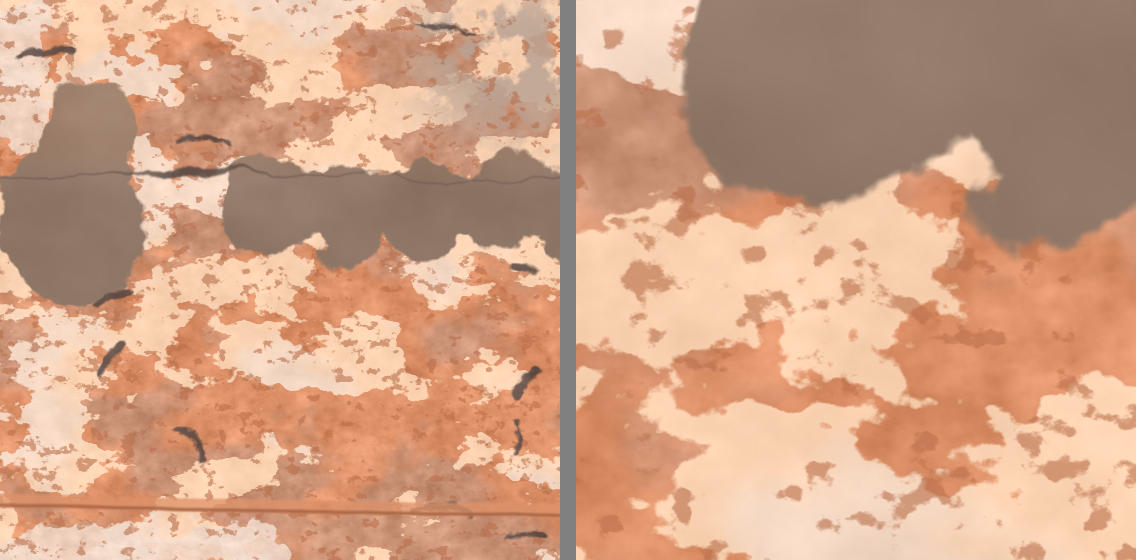
Left, the full canvas; right, a detail of the centre.
A WebGL 1 fragment shader for this texture:

```glsl
precision highp float;
uniform vec2 u_resolution;

const vec3 PLASTER = vec3(0.99, 0.83, 0.70);
const vec3 PALE_LIME = vec3(0.95, 0.86, 0.80);
const vec3 BRICK = vec3(0.79, 0.57, 0.46);
const vec3 ORANGE_BRICK = vec3(0.87, 0.57, 0.41);
const vec3 CEMENT = vec3(0.56, 0.465, 0.405);
const vec3 GREY_STAIN = vec3(0.72, 0.63, 0.57);
const vec3 RUST = vec3(0.72, 0.43, 0.29);
const vec3 CHARCOAL = vec3(0.34, 0.28, 0.26);

const float SOFT = 0.0035;          // edge softness
const float CRACK_HEIGHT = 0.685;
const float LEDGE_HEIGHT = 0.088;
const vec2 BRICK_SIZE = vec2(0.38, 0.165);
const float STROKE_GRID = 7.0;
const float STROKE_DENSITY = 0.36;

float hash(vec2 p) {
  return fract(sin(dot(p, vec2(127.1, 311.7))) * 43758.5);
}

float noise(vec2 p) {
  vec2 i = floor(p), f = fract(p);
  f = f * f * (3.0 - 2.0 * f);
  return mix(mix(hash(i), hash(i + vec2(1, 0)), f.x),
             mix(hash(i + vec2(0, 1)), hash(i + vec2(1, 1)), f.x), f.y);
}

float fbm(vec2 p) {
  float sum = 0.0, amp = 0.5;
  for (int i = 0; i < 5; i++) {
    sum += amp * noise(p);
    p = mat2(1.6, 1.2, -1.2, 1.6) * p + 7.3;
    amp *= 0.52;
  }
  return sum;
}

float bump(float x, float center, float width) {
  float d = (x - center) / width;
  return exp(-d * d);
}

float inside(float d) { return 1.0 - smoothstep(-SOFT, SOFT, d); }

float ellipse(vec2 p, vec2 center, vec2 radius) {
  return (length((p - center) / radius) - 1.0) * min(radius.x, radius.y);
}

float box(vec2 p, vec2 halfSize) {
  vec2 q = abs(p) - halfSize;
  return length(max(q, 0.0)) + min(max(q.x, q.y), 0.0);
}

// Staggered courses, each brick slightly shifted
float brickDistance(vec2 p) {
  float course = floor(p.y / BRICK_SIZE.y);
  p.x += BRICK_SIZE.x * (0.5 * mod(course, 2.0) + 0.3 * hash(vec2(course, 4.0)));
  vec2 q = (fract(p / BRICK_SIZE) - 0.5) * BRICK_SIZE;
  return box(q, BRICK_SIZE * 0.5 - vec2(0.035, 0.025));
}

// Smeared cement: one large blob and a lobed band
float cementDistance(vec2 p) {
  float d = ellipse(p, vec2(0.13, 0.60), vec2(0.125, 0.145));
  d = min(d, ellipse(p, vec2(0.155, 0.745), vec2(0.085, 0.115)));
  d = min(d, box(p - vec2(0.12, 0.625), vec2(0.10, 0.035)) - 0.025);
  d = min(d, box(p - vec2(0.77, 0.63), vec2(0.30, 0.035)) - 0.025);
  for (int i = 0; i < 5; i++) {
    float k = float(i);
    vec2 center = vec2(0.48 + 0.14 * k, 0.625 + 0.015 * cos(2.3 * k));
    d = min(d, ellipse(p, center, vec2(0.08, 0.087)));
  }
  return d;
}

// Short curved open joints
float strokeDistance(vec2 p) {
  vec2 g = p * STROKE_GRID;
  float d = 1.0;
  for (int y = -1; y <= 1; y++) {
    for (int x = -1; x <= 1; x++) {
      vec2 id = floor(g) + vec2(x, y);
      if (hash(id + 3.7) > STROKE_DENSITY) continue;
      vec2 center = id + 0.25 + 0.5 * vec2(hash(id + 11.0), hash(id + 23.0));
      float angle = 2.6 * (hash(id + 31.0) - 0.62);
      vec2 q = g - center;
      q = vec2(q.x * cos(angle) + q.y * sin(angle), q.y * cos(angle) - q.x * sin(angle));
      q.y += 0.6 * q.x * q.x;
      float halfLength = mix(0.12, 0.36, hash(id + 47.0));
      float width = mix(0.025, 0.06, hash(id + 59.0));
      d = min(d, length(vec2(max(abs(q.x) - halfLength, 0.0), q.y)) - width);
    }
  }
  return d / STROKE_GRID;
}

void main() {
  vec2 uv = gl_FragCoord.xy / u_resolution;
  vec2 warp = vec2(fbm(uv * 14.0), fbm(uv * 14.0 + 40.0)) - 0.5;
  vec2 p = uv + 0.035 * warp;
  float broad = fbm(uv * vec2(4.0, 6.0) + 9.0);
  float mottled = fbm(uv * 24.0 + 17.0);
  float fine = fbm(uv * vec2(60.0, 75.0));

  // Plaster with pale lime
  vec3 color = mix(PLASTER, PALE_LIME, 0.7 * smoothstep(0.48, 0.62, broad));
  color += 0.10 * (mottled - 0.5) + 0.05 * (fine - 0.5);

  // Brick showing where plaster has flaked off
  float exposure = fbm(uv * vec2(9.0, 15.0) + 3.0) - 0.5;
  exposure += clamp(-3.5 * brickDistance(p), -0.13, 0.13);
  exposure += -0.12 + 0.15 * (1.0 - smoothstep(0.2, 0.5, uv.y));
  exposure += 0.13 * bump(uv.y, 0.79, 0.07);
  exposure += 0.22 * bump(uv.y, 0.46, 0.06) * smoothstep(0.45, 0.7, uv.x);
  exposure += 0.16 * (1.0 - smoothstep(0.07, 0.1, uv.y)) * smoothstep(0.4, 0.65, uv.x);
  exposure += 0.22 * (fine - 0.5);
  vec3 brick = mix(BRICK, ORANGE_BRICK, smoothstep(0.42, 0.58, fbm(uv * vec2(5.0, 8.0) + 60.0)));
  brick += 0.20 * (mottled - 0.5) + 0.14 * (fine - 0.5);
  color = mix(color, brick, smoothstep(-0.018, 0.022, exposure));

  // Lime blocks, grey stain and brown specks
  float lime = box(p - vec2(0.02, 0.87), vec2(0.06, 0.14));
  lime = min(lime, box(p - vec2(0.25, 0.02), vec2(0.27, 0.045)));
  color = mix(color, PALE_LIME + 0.12 * (fine - 0.5), 0.85 * inside(lime + 0.1 * (mottled - 0.45)));
  float stain = (1.0 - smoothstep(0.07, 0.26, length((uv - vec2(0.92, 0.89)) * vec2(0.9, 1.2))));
  color = mix(color, GREY_STAIN, 0.85 * stain * smoothstep(0.36, 0.54, mottled));
  float speck = smoothstep(0.62, 0.72, fbm(uv * vec2(48.0, 62.0) + 80.0));
  color = mix(color, RUST, 0.6 * speck);

  // Dark joints and the rusty ledge
  float joints = inside(strokeDistance(p) + 0.012 * (fine - 0.5));
  color = mix(color, CHARCOAL + 0.15 * (mottled - 0.4), 0.88 * joints);
  float ledge = uv.y - LEDGE_HEIGHT - 0.02 * (0.5 - uv.x) - 0.012 * (broad - 0.5);
  color = mix(color, ORANGE_BRICK, 0.75 * inside(abs(ledge - 0.008) - 0.012));
  color = mix(color, RUST * 0.85, 0.75 * inside(abs(ledge) - 0.003));

  // Smooth cement over the wall
  float cement = inside(cementDistance(uv + 0.065 * warp) + 0.012 * (mottled - 0.5));
  vec3 cementColor = CEMENT + 0.09 * (broad - 0.5) + 0.03 * (mottled - 0.5);
  cementColor += vec3(0.05, 0.03, 0.01) * smoothstep(0.65, 0.75, uv.y);
  color = mix(color, cementColor, cement);

  // Wandering crack, widest between the cement patches
  float path = CRACK_HEIGHT + 0.05 * (fbm(vec2(uv.x * 9.0, 2.0)) - 0.5);
  float gap = 0.001 + 0.007 * bump(uv.x, 0.34, 0.08);
  float crack = inside(abs(uv.y - path + 0.01 * warp.y) - gap);
  color = mix(color, CHARCOAL, crack * mix(0.45, 0.9, bump(uv.x, 0.34, 0.12)));

  gl_FragColor = vec4(clamp(color, 0.0, 1.0), 1.0);
}
```
